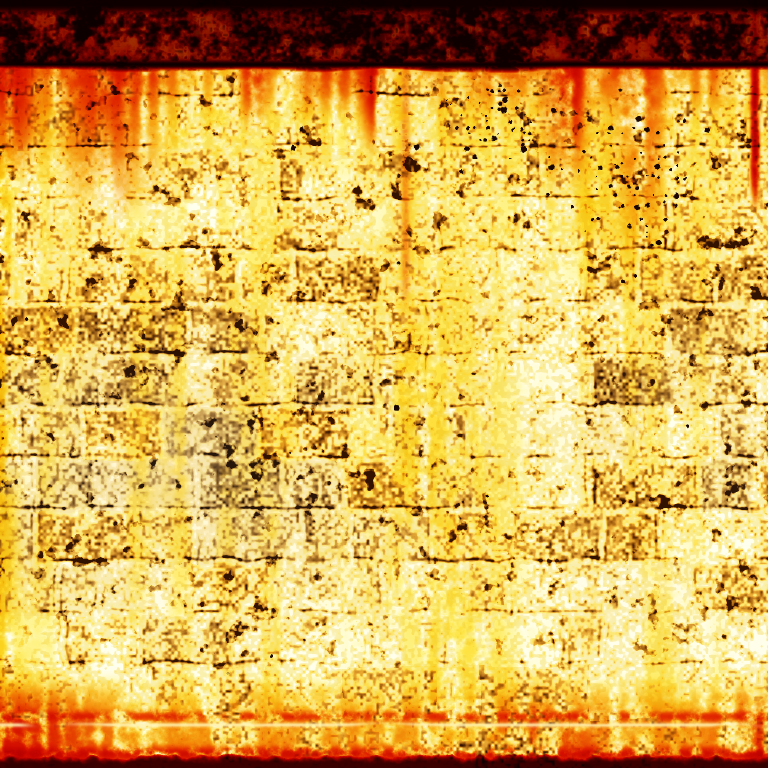
This texture is drawn by a WebGL 1 fragment shader. Its source:

```glsl
precision highp float;
// A weathered stone wall: jittered brick courses with pale mortar, toned by
// layered noise. Rust, soot and yellow runs are absorption layers that remove
// blue first, then green, then red.
uniform vec2 u_resolution;
const float COURSE_BASE = 0.1315;
const float COURSE_HEIGHT = 0.0673;
const float BRICKS_ACROSS = 9.5;
const vec3 RUST = vec3(0.06, 0.9, 2.8);
const vec3 YELLOW = vec3(0.01, 0.13, 1.4);

float hash(vec2 p) {
  vec3 q = fract(p.xyx * 0.1031);
  q += dot(q, q.yzx + 33.33);
  return fract((q.x + q.y) * q.z);
}
float noise(vec2 p) {
  vec2 i = floor(p), f = fract(p);
  f = f * f * (3.0 - 2.0 * f);
  float low = mix(hash(i), hash(i + vec2(1.0, 0.0)), f.x);
  float high = mix(hash(i + vec2(0.0, 1.0)), hash(i + 1.0), f.x);
  return mix(low, high, f.y);
}
float fbm(vec2 p) {
  float sum = 0.0, amp = 0.533;
  for (int i = 0; i < 4; i++) {
    sum += amp * noise(p);
    p = mat2(1.6, 1.2, -1.2, 1.6) * p + 17.3;
    amp *= 0.5;
  }
  return sum;
}
float below(float edge, float soft, float v) {
  return 1.0 - smoothstep(edge - soft, edge + soft, v);
}
float bell(float v, float center, float width) {
  float d = (v - center) / width;
  return exp(-d * d);
}
float region(vec2 p, float x, float y, float w, float h) {
  return bell(p.x, x, w) * bell(p.y, y, h);
}
// Position of the upright joint in slot i of a course.
float joint(float i, float row) {
  return i + 0.1 + 0.65 * hash(vec2(i + 40.0, row + 71.0));
}
// x: distance to side joint, y: height above lower joint, zw: brick id.
vec4 brick(vec2 p) {
  float course = (p.y - COURSE_BASE) / COURSE_HEIGHT + 20.0;
  float row = floor(course), u = p.x * BRICKS_ACROSS + 5.0 * hash(vec2(row, 9.0));
  float i = floor(u);
  i -= 1.0 - step(joint(i, row), u);
  float side = min(u - joint(i, row), joint(i + 1.0, row) - u);
  return vec4(side / BRICKS_ACROSS, fract(course) * COURSE_HEIGHT, i, row);
}
vec3 stoneRamp(float t) {
  vec3 c = mix(vec3(0.2, 0.07, 0.0), vec3(0.65, 0.38, 0.06), smoothstep(0.0, 0.25, t));
  c = mix(c, vec3(0.91, 0.65, 0.19), smoothstep(0.2, 0.45, t));
  c = mix(c, vec3(1.0, 0.91, 0.42), smoothstep(0.42, 0.64, t));
  c = mix(c, vec3(0.98, 0.94, 0.68), smoothstep(0.62, 0.8, t));
  return mix(c, vec3(1.0, 1.0, 0.93), smoothstep(0.88, 1.1, t));
}
// Rust streak running down from the ledge to the given height.
float drip(vec2 p, float x, float width, float bottom) {
  return bell(p.x, x, width) * smoothstep(bottom, 0.91, p.y);
}
// Round soot specks, one possible speck per grid cell.
float specks(vec2 p, float cells, float density) {
  vec2 g = p * cells, id = floor(g);
  vec2 center = 0.3 + 0.4 * vec2(hash(id + 3.0), hash(id + 57.0));
  float d = length(fract(g) - center) + 0.2 * (noise(g * 6.0) - 0.5);
  return below(mix(0.1, 0.32, hash(id + 91.0)), 0.07, d) * step(hash(id + 23.0), density);
}
void main() {
  vec2 p = gl_FragCoord.xy / u_resolution;
  vec4 b = brick(p + 0.007 * (vec2(noise(p * 38.0), noise(p * 34.0 + 80.0)) - 0.5));
  float rough = fbm(p * 75.0), broad = fbm(p * 13.0 + 5.0), grain = noise(p * 240.0);
  float streak = noise(p * vec2(27.0, 2.5) + 31.0), fine = noise(p * vec2(85.0, 7.0));
  float wall = smoothstep(0.11, 0.15, p.y) * below(0.9, 0.02, p.y);
  // Stone faces: darker flanks, paler bands above and below
  float flank = region(p, 0.2, 0.39, 0.32, 0.18) + 0.6 * region(p, 0.9, 0.4, 0.16, 0.2);
  float tone = 0.76 + 0.35 * (broad - 0.5) + 0.8 * (rough - 0.5) + 0.4 * (hash(b.zw) - 0.5)
    + 0.25 * (streak - 0.5) + 0.15 * (fine - 0.5);
  tone += 0.12 * bell(p.y, 0.73, 0.05) + 0.12 * bell(p.y, 0.16, 0.04) - 0.2 * flank;
  tone -= 0.25 * (region(p, 0.15, 0.6, 0.1, 0.05) + region(p, 0.41, 0.635, 0.13, 0.035));
  tone -= 0.2 * (region(p, 0.95, 0.63, 0.08, 0.04) + region(p, 0.8, 0.5, 0.04, 0.03));
  tone += 0.2 * (region(p, 0.265, 0.64, 0.04, 0.03) + region(p, 0.89, 0.235, 0.06, 0.03));
  tone += 0.2 * (region(p, 0.11, 0.435, 0.07, 0.03) + region(p, 0.87, 0.435, 0.08, 0.03));
  tone = max(tone, 0.5 * tone + 0.24) + 0.75 * (grain - 0.5) * (0.5 + broad);
  // Mortar and the broken shadow along each lower edge
  float gap = min(b.x, min(b.y, COURSE_HEIGHT - b.y));
  tone = mix(tone, 0.9 + 0.6 * (grain - 0.5), 0.65 * below(0.004, 0.003, gap) * wall);
  float shadow = bell(b.y, 0.006, 0.0022) + 0.5 * bell(b.x, 0.005, 0.002);
  tone -= 0.55 * shadow * smoothstep(0.3, 0.75, noise(p * vec2(40.0, 45.0))) * wall;
  tone -= 0.5 * smoothstep(0.66, 0.76, fbm(p * 60.0 + 9.0)) * wall;
  vec3 color = stoneRamp(tone);
  float grey = flank * below(0.62, 0.06, p.y) * smoothstep(0.2, 0.6, hash(b.wz + 13.0));
  color = mix(color, dot(color, vec3(0.3, 0.55, 0.15)) * vec3(1.06, 0.96, 0.76), 0.6 * grey);
  // Yellow runs down the middle and across the upper wall and foot
  float runs = region(p, 0.57, 0.4, 0.09, 0.3) + 0.5 * smoothstep(0.55, 0.85, noise(p * vec2(34.0, 1.8)));
  runs += smoothstep(0.74, 0.88, p.y) + below(0.1, 0.03, p.y) + region(p, 0.8, 0.74, 0.13, 0.08);
  runs += 1.5 * bell(p.x, 0.0, 0.02);
  color *= exp(-YELLOW * runs * smoothstep(0.3, 0.7, 0.4 * fine + 0.6 * rough));
  // Rust below the ledge
  float rust = drip(p, 0.02, 0.022, 0.75) + 0.7 * drip(p, 0.14, 0.05, 0.7) + drip(p, 0.33, 0.012, 0.82);
  rust += 1.3 * drip(p, 0.487, 0.012, 0.79) + 1.7 * drip(p, 0.735, 0.02, 0.74);
  rust += 0.6 * drip(p, 0.835, 0.025, 0.65) + smoothstep(0.84, 0.93, p.y) * streak;
  float stain = 2.6 * rust * smoothstep(0.2, 0.85, 0.55 * fine + 0.45 * rough);
  stain += 0.5 * bell(p.x, 0.528, 0.005) * smoothstep(0.58, 0.66, p.y) * (grain + 0.3);
  stain += 9.0 * bell(p.x, 0.983, 0.004) * smoothstep(0.72, 0.8, p.y) * rough;
  // Scorched foot, redder toward its corners
  float scorch = 0.2 + bell(p.x, 0.0, 0.1) + 0.7 * bell(p.x, 1.0, 0.05) + 0.4 * bell(p.x, 0.72, 0.06);
  stain += below(0.08, 0.04, p.y) * scorch * 2.2 * smoothstep(0.35, 0.7, 0.5 * fine + 0.5 * rough);
  stain += (1.5 * bell(p.y, 0.067, 0.006) + 2.5 * bell(p.y, 0.018, 0.008)) * smoothstep(0.3, 0.7, rough);
  stain += 24.0 * below(0.011, 0.005, p.y + 0.012 * (rough - 0.5));
  // Sooty ledge, mottled dark red
  float ledge = smoothstep(0.907, 0.915, p.y + 0.008 * (noise(p * vec2(12.0, 30.0)) - 0.5));
  float soot = smoothstep(0.36, 0.68, 0.5 * fbm(p * vec2(18.0, 30.0) + 44.0) + 0.5 * rough + 0.2 * (grain - 0.5));
  soot = max(soot, max(bell(p.y, 0.916, 0.005), smoothstep(0.978, 0.994, p.y)));
  color *= exp(-RUST * (stain + ledge * mix(1.3, 9.0, soot))) * (1.0 - ledge * mix(0.32, 0.9, soot));
  // Soot specks in two patches, and a worn pale line across the foot
  float sooty = 0.25 * (region(p, 0.64, 0.845, 0.06, 0.05) + region(p, 0.82, 0.78, 0.06, 0.08));
  float speck = max(specks(p, 80.0, sooty), specks(p + 0.37, 125.0, sooty));
  color = mix(color, vec3(0.1, 0.02, 0.0), speck * wall);
  float worn = bell(p.y, 0.056, 0.0028) * smoothstep(0.2, 0.5, noise(p * vec2(18.0, 60.0)));
  gl_FragColor = vec4(clamp(mix(color, vec3(1.0, 0.96, 0.72), 0.8 * worn), 0.0, 1.0), 1.0);
}
```
